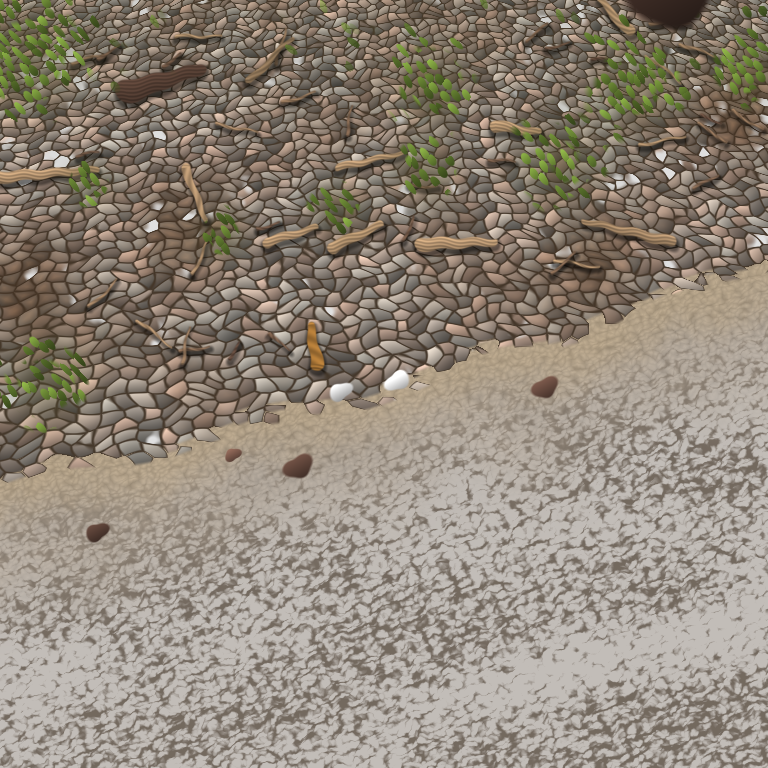
This texture is drawn by a three.js fragment shader. Its source:

```glsl
varying vec2 vUv;

vec2 hash2(vec2 p) {
  return fract(sin(vec2(dot(p, vec2(127.1, 311.7)), dot(p, vec2(269.5, 183.3)))) * 4375.85);
}

mat2 turn(float a) { return mat2(cos(a), -sin(a), sin(a), cos(a)); }

// Cellular noise: offset from nearest centre, gap to the next cell, cell id
vec4 cells(vec2 p) {
  vec2 base = floor(p), offset = vec2(0.);
  float first = 9., second = 9., id = 0.;
  for (int j = -1; j <= 1; j++) for (int i = -1; i <= 1; i++) {
    vec2 cell = base + vec2(i, j);
    vec2 r = p - cell - .1 - .8 * hash2(cell);
    float d = length(r);
    if (d < first) {
      second = first; first = d; offset = r;
      id = hash2(cell + 17.3).x;
    } else second = min(second, d);
  }
  return vec4(offset, second - first, id);
}

float waves(vec2 p) {
  float sum = 0., amp = .5;
  for (int i = 0; i < 4; i++) {
    sum += amp * sin(p.x + 1.7 * sin(p.y)) * cos(p.y + sin(p.x * .7));
    p = turn(.9) * p * 1.9 + 2.3;
    amp *= .6;
  }
  return sum;
}

float spot(vec2 p, float x, float y, float r) {
  vec2 q = (p - vec2(x, y)) / r;
  return exp(-dot(q, q));
}

// Tapered piece of wood with a shadow below it
void stick(inout vec3 col, vec2 p, vec4 ends, float w, vec3 tint) {
  vec2 ab = ends.zw - ends.xy;
  p += .0015 * sin(p.yx * 150.);
  float h = clamp(dot(p - ends.xy, ab) / dot(ab, ab), 0., 1.);
  vec2 r = p - ends.xy - ab * h;
  float width = w * (1. - .5 * h);
  col *= .5 + .5 * smoothstep(width, width + .006, length(r + vec2(-.001, .004)));
  float grain = .9 + .12 * sin(h * 17. + r.y * 1400.) + .2 * r.y / w;
  col = mix(tint * grain, col, smoothstep(width - .0015, width + .0015, length(r)));
}

void stone(inout vec3 col, vec2 p, float x, float y, float r, vec3 tint) {
  vec2 q = turn(.5) * (p - vec2(x, y)) / r;
  float d = length(q * vec2(.85, 1.3)) + .12 * sin(3. * atan(q.y, q.x) + x * 40.);
  col = mix(tint * (1. + .35 * q.y), col, smoothstep(.85, 1.1, d));
}

vec3 road(vec2 p, float depth) {
  vec2 q = turn(.45) * p + .006 * vec2(waves(p * 65.), waves(p.yx * 70.));
  float coarse = length(cells(q * vec2(52., 95.)).xy);
  float fine = length(cells(q * vec2(105., 170.)).xy);
  float dark = .55 * coarse + .45 * fine + .14 * waves(p * vec2(7., 15.) + 1.);
  dark -= .15 * spot(p, p.x, .08 + .28 * (p.x - .55), .035) * smoothstep(.4, .7, p.x);
  dark += .09 * spot(p, .95, .06, .15) + .07 * spot(p, .12, .27, .12) + .06 * spot(p, .5, .2, .14);
  vec3 worn = mix(vec3(.76, .74, .72), vec3(.45, .41, .37), smoothstep(.35, .68, dark));
  vec3 cement = vec3(.66, .61, .55) * (1.08 - .22 * fine + .06 * waves(p * 14.));
  vec3 col = mix(cement, worn, .15 + .85 * smoothstep(.03, .24, depth + .04 * waves(p * 12.)));
  float dust = 1. - smoothstep(0., .09, depth + .02 * waves(p * 20.));
  return mix(col, vec3(.73, .65, .53) * (1.04 - .18 * fine), dust * .75);
}

vec3 gravel(vec2 p, vec4 pebble) {
  vec3 tint = mix(vec3(.46, .45, .43), vec3(.66, .56, .5), fract(pebble.w * 7.3));
  tint *= .75 + .5 * fract(pebble.w * 23.7);
  tint = mix(tint, vec3(.72, .7, .66), .6 * step(.78, fract(pebble.w * 41.)));
  tint *= 1. + .5 * dot(pebble.xy, vec2(-.25, .9));
  vec3 col = mix(vec3(.27, .22, .17), tint, smoothstep(0., .24, pebble.z));
  float soil = spot(p, .04, .63, .07) + spot(p, .23, .69, .06) + spot(p, .77, .66, .06);
  soil += spot(p, .97, .86, .06) + .35 * smoothstep(0., .6, waves(p * 11.));
  col = mix(col, vec3(.4, .29, .2) * (.65 + .7 * pebble.z), .6 * min(soil, 1.));
  float chalk = smoothstep(.25, .6, waves(p * 23. + 5.)) * step(.8, fract(pebble.w * 61.));
  return mix(col, vec3(.88), chalk * smoothstep(.05, .2, pebble.z));
}

void main() {
  vec2 p = vUv;
  float near = 1.6 - p.y;
  float depth = .375 + .2 * p.x + .08 * p.x * p.x + .008 * sin(p.x * 23.) - p.y;
  vec2 ground = turn(.3) * vec2((p.x - .5) / near * 46., -log(near) * 68.);
  vec4 pebble = cells(ground + .25 * sin(ground.yx * 1.7));
  float inside = smoothstep(-.003, .003, (pebble.w - .5) * .035 - depth);
  inside *= smoothstep(-.02, .1, pebble.z + smoothstep(0., .03, -depth));
  vec3 col = mix(road(p, depth), gravel(p, pebble), inside);

  // Scattered twigs
  vec3 straw = vec3(.76, .62, .47), bark = vec3(.36, .26, .22), white = vec3(.91);
  for (int i = 0; i < 34; i++) {
    vec2 h = hash2(vec2(i, 4)), k = hash2(vec2(i, 9));
    vec2 a = vec2(h.x, mix(.46 + .24 * h.x, 1., h.y));
    vec2 reach = turn(.8 - 2.4 * k.x) * vec2(.02 + .04 * k.y, 0.);
    stick(col, p, vec4(a, a + reach), .0023, mix(bark, straw, k.y));
  }

  // Larger wood and a dry leaf
  stick(col, p, vec4(.165, .88, .26, .91), .015, bark);
  stick(col, p, vec4(.325, .895, .38, .95), .005, straw * .8);
  stick(col, p, vec4(0., .769, .125, .779), .008, straw);
  stick(col, p, vec4(.241, .78, .268, .715), .006, straw);
  stick(col, p, vec4(.35, .685, .41, .704), .007, straw);
  stick(col, p, vec4(.435, .678, .495, .708), .008, straw);
  stick(col, p, vec4(.55, .682, .645, .685), .009, straw);
  stick(col, p, vec4(.875, .685, .76, .712), .007, straw * .9);
  stick(col, p, vec4(.44, .782, .525, .801), .005, straw);
  stick(col, p, vec4(.645, .836, .7, .828), .008, straw);
  stick(col, p, vec4(.82, .96, .78, 1.), .007, straw);
  stick(col, p, vec4(.413, .525, .404, .575), .009, vec3(.72, .5, .23));

  // Weeds: leaf cells thinned out by clump density
  float weeds = spot(p, .06, .505, .058) + spot(p, .03, .92, .07) + spot(p, .55, .78, .04);
  weeds += spot(p, .44, .73, .035) + spot(p, .56, .88, .04) + spot(p, .83, .885, .05);
  weeds += spot(p, .97, .91, .034) + spot(p, .73, .79, .055) + spot(p, .29, .695, .03);
  weeds += spot(p, .115, .76, .03) + .25 * smoothstep(.78, .95, p.y);
  vec4 leaf = cells(turn(.7) * (p + .004 * sin(p.yx * 60.)) * vec2(75., 52.));
  float blade = 1. - smoothstep(.35, .48, length(leaf.xy * vec2(1.3, .8)));
  vec3 green = mix(vec3(.25, .32, .12), vec3(.5, .63, .25), fract(leaf.w * 19.));
  col = mix(col, vec3(.3, .28, .16), .4 * min(weeds, 1.));
  col = mix(col, green * (1. + .4 * leaf.y), blade * smoothstep(.15, .27, weeds - .75 * leaf.w));

  // Loose stones and pale chips
  stone(col, p, .389, .392, .018, bark);
  stone(col, p, .71, .495, .016, bark * 1.1);
  stone(col, p, .126, .307, .014, bark * .9);
  stone(col, p, .303, .408, .01, bark * 1.3);
  stone(col, p, .518, .504, .015, white);
  stone(col, p, .443, .49, .014, white * .9);
  stone(col, p, .88, 1.015, .06, bark * .6);
  gl_FragColor = vec4(col, 1.);
}
```
